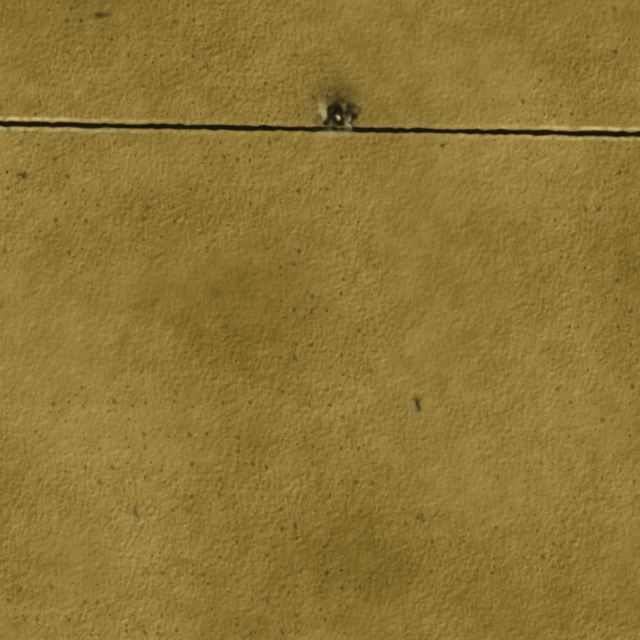
Reproduce this texture procedurally as a three.js fragment shader.

```glsl
// Weathered ochre plaster wall crossed by a dark taut wire with a small knot.
#define OCHRE vec3(0.556, 0.467, 0.217)
#define INK vec3(0.075, 0.065, 0.035)
#define PALE vec3(0.80, 0.74, 0.50)
#define KNOT vec2(0.525, 0.816)
#define WIRE_LEFT 0.8065
#define WIRE_DROP 0.0165
#define WIRE_HALF 0.0033
#define GRAIN_SCALE 185.0
#define GRAIN_DEPTH 0.125
#define MOTTLE_DEPTH 0.10
#define STAIN_DEPTH 0.72

varying vec2 vUv;

float hash(vec2 p) {
  vec3 q = fract(vec3(p.xyx) * 0.1031);
  q += dot(q, q.yzx + 33.33);
  return fract((q.x + q.y) * q.z);
}

float noise(vec2 p) {
  vec2 i = floor(p), f = fract(p);
  f = f * f * (3.0 - 2.0 * f);
  return mix(mix(hash(i), hash(i + vec2(1.0, 0.0)), f.x),
             mix(hash(i + vec2(0.0, 1.0)), hash(i + vec2(1.0, 1.0)), f.x), f.y);
}

float fbm(vec2 p) {
  float sum = 0.0, amp = 0.5;
  for (int i = 0; i < 4; i++) {
    sum += amp * noise(p);
    p = mat2(1.6, 1.2, -1.2, 1.6) * p + 17.3;
    amp *= 0.5;
  }
  return sum;
}

// Soft elliptical spot, one at its centre
float spot(vec2 p, vec2 centre, vec2 size) {
  vec2 d = (p - centre) / size;
  return exp(-dot(d, d));
}

// Height of the plaster surface, slightly stretched along a diagonal
float grain(vec2 p) {
  vec2 q = vec2(p.x * 0.9 + p.y * 0.35, p.y * 0.8 - p.x * 0.35) * GRAIN_SCALE;
  return 0.6 * noise(q) + 0.4 * noise(q * 1.7 + 31.0);
}

// Small soft pits, one candidate per grid cell
float pits(vec2 p, float cells) {
  vec2 q = p * cells, id = floor(q);
  vec2 centre = 0.3 + 0.4 * vec2(hash(id + 3.1), hash(id + 8.7));
  float radius = mix(0.10, 0.24, hash(id + 5.3));
  vec2 d = (fract(q) - centre) * vec2(1.0, 0.8);
  float ragged = length(d) + 0.12 * (noise(q * 5.0) - 0.5);
  return step(0.70, hash(id + 21.0)) * (1.0 - smoothstep(0.0, radius, ragged));
}

// Broad light and dark stains
float stains(vec2 p) {
  float s = 0.16 * (fbm(p * 5.0 + 4.0) - 0.47);
  s -= 0.075 * spot(p, vec2(0.35, 0.52), vec2(0.15, 0.09));
  s -= 0.045 * spot(p, vec2(0.22, 0.65), vec2(0.10, 0.06));
  s -= 0.060 * spot(p, vec2(0.56, 0.13), vec2(0.17, 0.09));
  s -= 0.060 * spot(p, vec2(1.00, 0.62), vec2(0.07, 0.16));
  s -= 0.060 * spot(p, vec2(0.05, 1.00), vec2(0.20, 0.07));
  s -= 0.050 * spot(p, vec2(0.85, 0.05), vec2(0.20, 0.09));
  s += 0.045 * spot(p, vec2(0.10, 0.30), vec2(0.16, 0.16));
  s += 0.045 * spot(p, vec2(0.55, 0.37), vec2(0.13, 0.07));
  s += 0.030 * spot(p, vec2(0.45, 0.73), vec2(0.30, 0.06));
  return s;
}

void main() {
  vec2 p = vUv;

  // Plaster: stains, mottling and raking light over the grain
  float relief = grain(p) - grain(p + vec2(0.0026, -0.0026));
  float shade = STAIN_DEPTH * stains(p) + MOTTLE_DEPTH * (fbm(p * 42.0) - 0.47);
  shade += GRAIN_DEPTH * relief * (0.6 + 0.8 * noise(p * 9.0));
  vec3 col = OCHRE + shade * vec3(1.0, 0.98, 0.85);

  // Pits, with a few deeper marks
  float wear = smoothstep(0.3, 0.7, noise(p * 6.0 + 2.0));
  float marks = wear * (0.32 * pits(p, 42.0) + 0.26 * pits(p + 0.37, 75.0));
  vec2 rough = p + 0.009 * (vec2(noise(p * 130.0), noise(p * 130.0 + 70.0)) - 0.5);
  marks += 0.65 * spot(rough, vec2(0.652, 0.368), vec2(0.005, 0.010));
  marks += 0.55 * spot(rough, vec2(0.157, 0.976), vec2(0.012, 0.005));
  marks += 0.50 * spot(rough, vec2(0.033, 0.727), vec2(0.007, 0.006));
  marks += 0.50 * spot(rough, vec2(0.691, 0.773), vec2(0.006, 0.004));
  marks += 0.40 * spot(rough, vec2(0.655, 0.193), vec2(0.004, 0.006));
  marks += 0.35 * spot(rough, vec2(0.212, 0.202), vec2(0.004, 0.008));
  col = mix(col, INK, clamp(marks, 0.0, 0.8));

  // Wire with frayed pale fringes, brightest at the outer ends
  float wobble = noise(vec2(p.x * 110.0, 1.0)) - 0.5;
  float h = p.y - (WIRE_LEFT - WIRE_DROP * p.x) - 0.0016 * wobble;
  float ends = smoothstep(0.12, 0.48, abs(p.x - 0.5));
  float above = exp(-pow((h - 0.0082) / 0.0032, 2.0)) * mix(0.15, 0.85, ends);
  float below = exp(-pow((h + 0.0080) / 0.0030, 2.0)) * mix(0.18, 0.60, ends);
  float fray = 0.35 + 0.95 * noise(p * vec2(150.0, 110.0));
  col = mix(col, PALE, clamp((above + below) * fray, 0.0, 1.0));
  float halfWidth = WIRE_HALF + 0.0016 * (noise(vec2(p.x * 75.0, 7.0)) - 0.5);
  float wire = 1.0 - smoothstep(halfWidth - 0.0018, halfWidth + 0.0024, abs(h));
  col = mix(col, INK, wire * 0.95);

  // Knot: smoky halo, ragged dark body, pale chips and a glint
  vec2 k = rough - KNOT;
  float clump = noise(p * 110.0 + 12.0);
  col *= 1.0 - 0.30 * spot(k, vec2(0.0, 0.032), vec2(0.036, 0.025)) * (0.6 + 0.8 * clump);
  float body = spot(k, vec2(0.004, 0.002), vec2(0.037, 0.026));
  col = mix(col, INK * 1.5, 0.95 * smoothstep(0.25, 0.75, body * (0.45 + clump)));
  float chips = spot(k, vec2(-0.021, 0.008), vec2(0.007, 0.014));
  chips += 0.8 * spot(k, vec2(0.020, -0.009), vec2(0.006, 0.011));
  chips += 0.5 * spot(k, vec2(-0.004, -0.024), vec2(0.022, 0.006));
  col = mix(col, PALE * 0.95, clamp(chips, 0.0, 0.85));
  col = mix(col, INK, 0.95 * spot(k, vec2(0.0, 0.001), vec2(0.013, 0.014)));
  col = mix(col, PALE * 1.1, 0.9 * spot(k, vec2(0.001, 0.001), vec2(0.005, 0.005)));
  gl_FragColor = vec4(clamp(col, 0.0, 1.0), 1.0);
}
```
